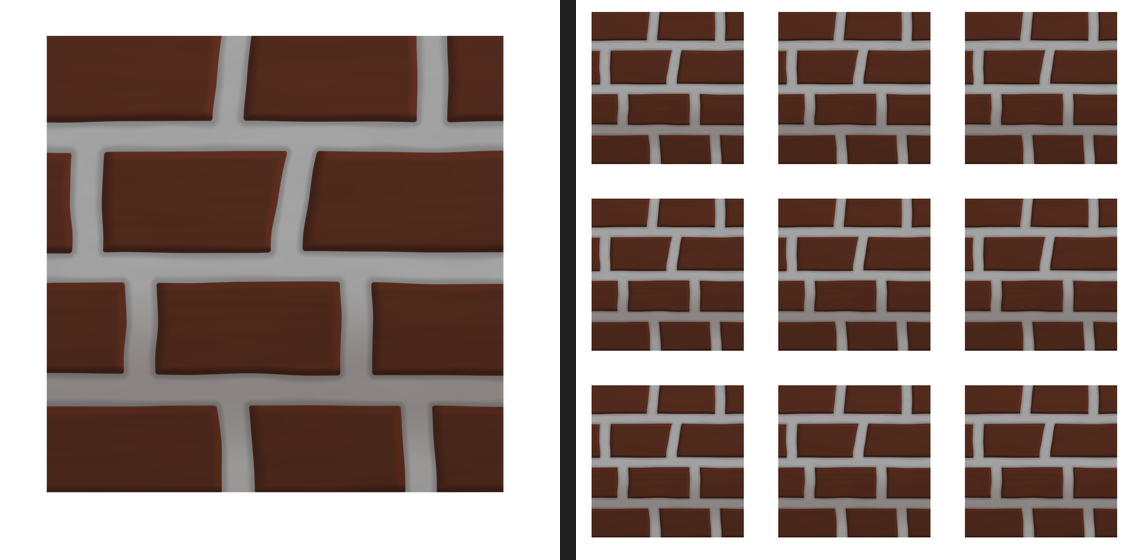
Left, the tile; right, the same tile 3 across and 3 down.
Write a Shadertoy shader that draws this texture.

```glsl
// Painted brick panel on a white ground: four staggered courses with leaning joints.
// Each brick is a rounded box measured from its joints, with lit top and right rims
// and shaded left and bottom rims; the white border and wrapping noise make it tile.

#define PANEL_MIN vec2(0.0835, 0.121)
#define PANEL_MAX vec2(0.8990, 0.936)
#define JOINT_HALF 0.0280
#define CORNER 0.005
#define SOFTNESS 0.0016
#define WOBBLE 0.0045
#define RIM 0.018
#define BRICK vec3(0.310, 0.162, 0.110)
#define BRICK_LIT vec3(0.390, 0.185, 0.120)
#define BRICK_DARK vec3(0.195, 0.100, 0.070)
#define MORTAR vec3(0.635)
#define MORTAR_WARM vec3(0.540, 0.520, 0.510)

const int ROWS = 4;

// Top and bottom height of each course
const vec2 courses[ROWS] = vec2[ROWS](
    vec2(0.970, 0.782), vec2(0.728, 0.549), vec2(0.495, 0.331), vec2(0.275, 0.119));

// Two joints per course: x at the top and bottom of each
const vec4 joints[ROWS] = vec4[ROWS](
    vec4(0.427, 0.410, 0.770, 0.770), vec4(0.160, 0.154, 0.540, 0.514),
    vec4(0.249, 0.252, 0.639, 0.636), vec4(0.414, 0.426, 0.741, 0.751));

float hash(vec2 p) {
    vec3 q = fract(p.xyx * vec3(0.1031, 0.1030, 0.0973));
    q += dot(q, q.yzx + 33.33);
    return fract((q.x + q.y) * q.z);
}

// Value noise from -1 to 1 that wraps after "cells" cells across the canvas
float wrapNoise(vec2 uv, vec2 cells) {
    vec2 p = uv * cells, i = floor(p), f = fract(p);
    f = f * f * (3.0 - 2.0 * f);
    vec2 a = mod(i, cells), b = mod(i + 1.0, cells);
    float low = mix(hash(a), hash(vec2(b.x, a.y)), f.x);
    float high = mix(hash(vec2(a.x, b.y)), hash(b), f.x);
    return 2.0 * mix(low, high, f.y) - 1.0;
}

// Distances inward from the brick sides: left, right, bottom, top
vec4 brickSides(vec2 p, int row) {
    vec2 course = courses[row];
    float t = clamp((course.x - p.y) / (course.x - course.y), 0.0, 1.0);
    t *= 2.0 - t;
    vec2 centres = mix(joints[row].xz, joints[row].yw, t);
    vec4 sides = vec4(1.0, 1.0, p.y - course.y, course.x - p.y);
    for (int k = 0; k < 2; k++) {
        float offset = p.x - centres[k];
        if (offset > 0.0) sides.x = min(sides.x, offset - JOINT_HALF);
        else sides.y = min(sides.y, -offset - JOINT_HALF);
    }
    return sides;
}

// Depth inside a rounded brick, negative in the mortar
float brickDepth(vec4 sides) {
    vec2 nearest = vec2(min(sides.x, sides.y), min(sides.z, sides.w));
    return CORNER - length(max(CORNER - nearest, 0.0));
}

vec3 brickColor(vec2 uv, vec4 sides) {
    float streaks = wrapNoise(uv, vec2(9.0, 90.0)) + wrapNoise(uv, vec2(7.0, 23.0));
    vec3 color = BRICK * (mix(0.89, 1.05, uv.y) + 0.02 * streaks);
    float rim = RIM * (1.0 + 0.15 * wrapNoise(uv, vec2(17.0)));
    float lit = max(smoothstep(rim, 0.4 * rim, sides.y),
                    0.8 * smoothstep(rim, 0.5 * rim, sides.w));
    float dark = max(0.75 * smoothstep(1.3 * rim, 0.0, sides.x),
                     smoothstep(rim, 0.2 * rim, sides.z));
    color = mix(color, BRICK_LIT * mix(0.84, 1.04, uv.y), 0.75 * lit);
    return mix(color, BRICK_DARK, 0.85 * dark);
}

vec3 mortarColor(vec2 uv, float depth) {
    float warm = smoothstep(0.52, 0.33, uv.y) * (1.0 - 0.65 * smoothstep(0.28, 0.16, uv.y));
    vec3 color = mix(MORTAR, MORTAR_WARM, warm);
    // Soft contact shadow beside the bricks
    float reach = 0.015 + 0.004 * wrapNoise(uv, vec2(13.0));
    color *= 1.0 - 0.16 * smoothstep(-reach, -0.003, depth);
    return color * (1.0 + 0.012 * wrapNoise(uv, vec2(11.0, 41.0)));
}

void mainImage(out vec4 fragColor, in vec2 fragCoord) {
    vec2 uv = fragCoord / iResolution.xy;
    float pixel = 1.0 / min(iResolution.x, iResolution.y);

    // Hand-drawn waviness of the brick edges
    vec2 p = uv + WOBBLE * vec2(wrapNoise(uv, vec2(8.0, 14.0)),
                                0.7 * wrapNoise(uv.yx, vec2(12.0, 9.0)));

    // Keep the brick that lies nearest
    float depth = -1.0;
    vec4 sides = vec4(0.0);
    for (int row = 0; row < ROWS; row++) {
        vec4 candidate = brickSides(p, row);
        float d = brickDepth(candidate);
        if (d > depth) { depth = d; sides = candidate; }
    }
    float edge = max(SOFTNESS, 0.7 * pixel);
    vec3 wall = mix(mortarColor(uv, depth), brickColor(uv, sides),
                    smoothstep(-edge, edge, depth));

    // Crop to the panel on white
    vec2 inset = min(uv - PANEL_MIN, PANEL_MAX - uv);
    float panel = clamp(min(inset.x, inset.y) / pixel + 0.5, 0.0, 1.0);
    fragColor = vec4(mix(vec3(1.0), wall, panel), 1.0);
}
```
